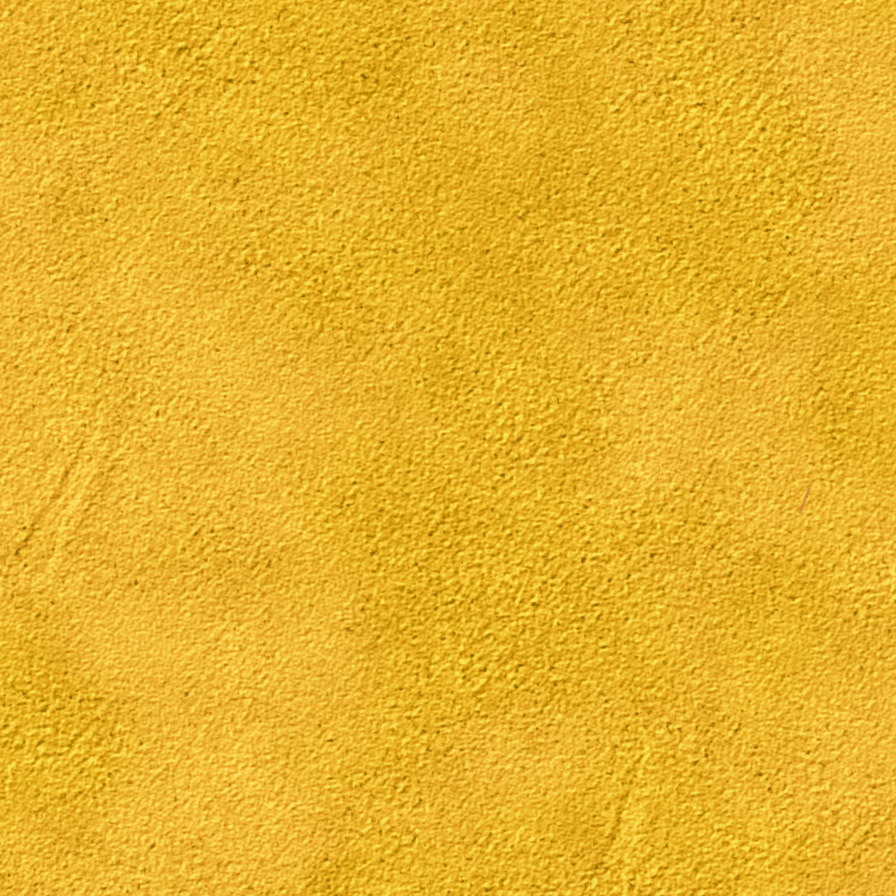
Reproduce this texture procedurally as a Shadertoy shader.

```glsl
// Rough ochre-yellow plaster: a fine grainy height field lit from the upper
// left, with mottled pale and deep patches, ragged pits and glints, and two
// groups of slanted trowel scratches.

float hash(vec2 p) {
    vec3 q = fract(p.xyx * 0.1031);
    q += dot(q, q.yzx + 33.33);
    return fract((q.x + q.y) * q.z);
}

float noise(vec2 p) {
    vec2 cell = floor(p), f = fract(p);
    f = f * f * (3.0 - 2.0 * f);
    float low = mix(hash(cell), hash(cell + vec2(1, 0)), f.x);
    float high = mix(hash(cell + vec2(0, 1)), hash(cell + vec2(1, 1)), f.x);
    return mix(low, high, f.y);
}

float slope(vec2 cell, vec2 d) {
    return dot(vec2(hash(cell), hash(cell + 71.7)) * 2.0 - 1.0, d);
}

// Gradient noise around zero; the turned grid hides the axes.
float grain(vec2 p, float scale, float seed) {
    p = mat2(0.8, 0.6, -0.6, 0.8) * p * scale + seed;
    vec2 cell = floor(p), f = fract(p), w = f * f * (3.0 - 2.0 * f);
    vec2 x = vec2(1, 0), y = vec2(0, 1);
    return mix(mix(slope(cell, f), slope(cell + x, f - x), w.x),
               mix(slope(cell + y, f - y), slope(cell + 1.0, f - 1.0), w.x), w.y);
}

float fbm(vec2 p) {
    float sum = 0.0, weight = 0.5;
    for (int i = 0; i < 4; i++) {
        sum += weight * noise(p);
        p = mat2(1.6, 1.2, -1.2, 1.6) * p + 17.3;
        weight *= 0.5;
    }
    return sum;
}

// Broken light and dark streaks along a direction inside an oval patch.
float scratches(vec2 p, vec2 center, vec2 dir, vec2 halfSize) {
    p -= center;
    vec2 q = vec2(p.x * dir.y - p.y * dir.x, dot(p, dir));
    float fade = 1.0 - smoothstep(0.5, 1.1, length(q / halfSize));
    q.x += 0.014 * (noise(q * 16.0 + 5.0) - 0.5) + 0.2 * q.y * q.y;
    q.x += 0.003 * noise(q * 70.0);
    vec2 streak = vec2(q.x * 130.0, q.y * 11.0) + 40.0;
    return fade * (noise(streak) - noise(streak + vec2(0.75, 0.0)));
}

// Plaster surface in three grain sizes.
float relief(vec2 p, float rough) {
    vec2 q = p * vec2(1.0, 1.12);
    float h = grain(q, 135.0, 3.0) * rough;
    h += 0.7 * grain(q, 225.0, 400.0);
    h += 0.4 * grain(q, 70.0, 800.0) * rough;
    return h;
}

// Rare larger holes, jittered on a grid, with ragged outlines.
float holes(vec2 p, float grid, float share) {
    p += 0.0022 * vec2(noise(p * 260.0), noise(p * 260.0 + 31.0));
    vec2 cell = floor(p * grid);
    vec2 jitter = 0.3 + 0.4 * vec2(hash(cell + 11.0), hash(cell + 23.0));
    float radius = mix(0.06, 0.15, hash(cell + 53.0));
    float dist = length(fract(p * grid) - jitter) - radius;
    float soft = grid / iResolution.y;
    return step(hash(cell + 100.0), share) * (1.0 - smoothstep(-soft, soft, dist));
}

float segmentDistance(vec2 p, vec2 a, vec2 b) {
    vec2 ab = b - a;
    return length(p - a - ab * clamp(dot(p - a, ab) / dot(ab, ab), 0.0, 1.0));
}

void mainImage(out vec4 fragColor, in vec2 fragCoord) {
    vec2 uv = fragCoord / iResolution.y;
    float pixel = 1.0 / iResolution.y;

    // Broad patches: rough deep yellow against smoother pale orange
    vec2 drift = uv + 0.15 * vec2(fbm(uv * 4.0 + 8.0), fbm(uv * 4.0 + 21.0));
    float pale = smoothstep(0.3, 0.64, fbm(drift * vec2(3.4, 4.6) + 4.0));
    float rough = mix(1.1, 0.7, pale) * (0.65 + 0.7 * noise(uv * 11.0 + 2.0));

    // Directional light from height differences, plus bright crests
    vec2 toLight = vec2(-0.0015, 0.0018);
    float height = relief(uv, rough);
    float light = height - relief(uv + toLight, rough);
    float tone = 0.15 + 2.9 * light + 1.1 * height + 0.5 * (pale - 0.5);
    tone += 1.0 * (fbm(uv * 14.0) - 0.47) + 0.8 * (fbm(uv * 34.0 + 50.0) - 0.47);

    // Two trowel marks
    tone += 2.4 * scratches(uv, vec2(0.08, 0.455), vec2(0.45, 0.893), vec2(0.045, 0.15));
    tone += 2.2 * scratches(uv, vec2(0.70, 0.08), vec2(0.32, 0.947), vec2(0.033, 0.13));

    // Ragged pits and glints, denser where the plaster is rough
    float pits = smoothstep(0.24, 0.42, grain(uv, 140.0, 1200.0));
    float glints = smoothstep(0.22, 0.42, grain(uv * vec2(1.2, 0.9), 115.0, 1600.0));
    tone -= 1.7 * pits * smoothstep(0.3, 1.1, rough);
    tone += 1.1 * glints * smoothstep(0.3, 1.1, rough);
    tone -= 2.0 * holes(uv, 55.0, 0.03);
    tone = clamp(tone, -3.2, 2.1);

    // Ochre ramp: brown in the shade, lemon in the light
    vec3 color = vec3(0.91, 0.69, 0.155)
        + tone * vec3(0.063, 0.09, 0.077)
        + tone * tone * vec3(-0.016, 0.0, 0.007);
    color += (pale - 0.5) * vec3(0.008, -0.012, 0.04);

    // One straw splinter stuck in the surface
    float straw = segmentDistance(uv, vec2(0.893, 0.428), vec2(0.903, 0.454)) - 0.0015;
    color = mix(color, vec3(0.82, 0.5, 0.24), 0.8 * (1.0 - smoothstep(-pixel, pixel, straw)));

    fragColor = vec4(clamp(color, 0.0, 1.0), 1.0);
}
```
